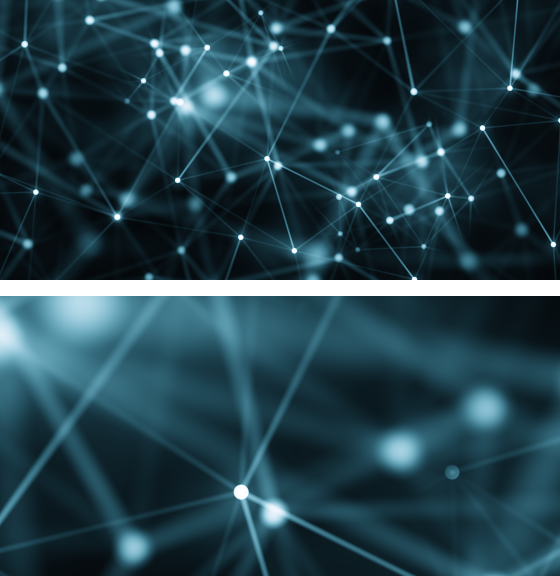
Top, the full canvas; bottom, a detail of the centre.
This background is drawn by a WebGL 1 fragment shader. Its source:

```glsl
precision highp float;
uniform vec2 u_resolution;

#define LINE_WIDTH 0.0055
#define DOT_RADIUS 0.0085
#define DOT_LIGHT 3.0
#define HAZE_LIGHT 0.30
#define BASE_LIGHT 0.03
#define NODE_SHARE 0.82
#define CLUSTER_A vec2(0.74, 0.78)
#define CLUSTER_B vec2(1.46, 0.33)
#define CLUSTER_SPREAD 0.10

vec3 hash3(vec2 p) {
  vec3 q = fract(p.xyx * vec3(0.1031, 0.1030, 0.0973));
  q += dot(q, q.yxz + 33.33);
  return fract((q.xxy + q.yzz) * q.zyx);
}

float cornerSlope(vec2 cell, vec2 corner, vec2 f) {
  return dot(hash3(cell + corner + 71.0).xy * 2.0 - 1.0, f - corner);
}

float gradientNoise(vec2 p) {
  vec2 i = floor(p), f = p - i;
  vec2 u = f * f * f * (f * (f * 6.0 - 15.0) + 10.0);
  float low = mix(cornerSlope(i, vec2(0, 0), f), cornerSlope(i, vec2(1, 0), f), u.x);
  float high = mix(cornerSlope(i, vec2(0, 1), f), cornerSlope(i, vec2(1, 1), f), u.x);
  return mix(low, high, u.y);
}

float fbm(vec2 p) {
  float sum = 0.0, amplitude = 1.0;
  for (int i = 0; i < 3; i++) {
    sum += amplitude * gradientNoise(p);
    p = p * 2.03 + 11.7;
    amplitude *= 0.5;
  }
  return sum;
}

vec2 rotate(vec2 p, float angle) {
  float c = cos(angle), s = sin(angle);
  return vec2(c * p.x - s * p.y, s * p.x + c * p.y);
}

// Elongated soft spot around a cluster centre
float spot(vec2 p, vec2 centre) {
  vec2 d = rotate(p - centre, -0.25) * vec2(0.8, 1.1);
  return exp(-dot(d, d) / CLUSTER_SPREAD);
}

// Node of a grid cell: position, blur radius, presence
vec4 node(vec2 id, float cell, vec2 blurRange, float seed) {
  vec3 h = hash3(id + seed * 17.0);
  float blur = mix(blurRange.x, blurRange.y, smoothstep(0.35, 1.0, h.z));
  return vec4((id + 0.1 + 0.8 * h.xy) * cell, blur, step(fract(h.z * 7.3), NODE_SHARE));
}

// Disc that spreads and dims as it leaves focus
float nodeLight(vec2 p, vec4 n, float pixel) {
  float dist = length(p - n.xy);
  float radius = DOT_RADIUS + 0.6 * n.z;
  float soft = max(pixel, 0.7 * n.z);
  float disc = 1.0 - smoothstep(radius - soft, radius + soft, dist);
  float glow = 0.06 * exp(-dist * dist / 0.0006);
  float focus = DOT_RADIUS / radius;
  return n.w * DOT_LIGHT * focus * focus * (disc + glow);
}

// Link whose width follows the blur of its two ends
float linkLight(vec2 p, vec4 a, vec4 b, float pixel) {
  vec2 along = b.xy - a.xy;
  float t = clamp(dot(p - a.xy, along) / max(dot(along, along), 1e-5), 0.0, 1.0);
  float dist = length(p - a.xy - along * t);
  float sharp = max(LINE_WIDTH, 1.5 * pixel);
  float width = sharp + mix(a.z, b.z, t);
  float ends = 2.0 * t - 1.0;
  float fade = 0.45 + 0.55 * ends * ends;
  return a.w * b.w * fade * pow(sharp / width, 0.6) * (1.0 - smoothstep(0.0, width, dist));
}

// Jittered grid of nodes, each linked to its neighbours
float network(vec2 p, float cell, vec2 blurRange, float seed) {
  float pixel = 1.0 / u_resolution.y;
  p = rotate(p, seed * 0.7) + seed * 3.1;
  vec2 home = floor(p / cell);
  float light = 0.0;
  for (int y = -1; y <= 1; y++) {
    for (int x = -1; x <= 1; x++) {
      vec2 id = home + vec2(x, y);
      vec4 a = node(id, cell, blurRange, seed);
      light += nodeLight(p, a, pixel);
      for (int k = 0; k < 4; k++) {
        vec2 offset = k < 3 ? vec2(k - 1, 1) : vec2(1, 0);
        vec4 b = node(id + offset, cell, blurRange, seed);
        float h = hash3(id * 3.0 + offset + seed * 29.0).x;
        light += mix(0.12, 1.0, h * h * h) * linkLight(p, a, b, pixel);
      }
    }
  }
  return light;
}

// Light to teal, bleaching to white
vec3 tone(float light) {
  vec3 absorb = vec3(0.31 + 0.15 * light, 0.95, 1.15);
  return vec3(0.008, 0.005, 0.012) + 1.0 - exp(-light * absorb);
}

void main() {
  vec2 p = gl_FragCoord.xy / u_resolution.y;
  float cluster = max(spot(p, CLUSTER_A), spot(p, CLUSTER_B));
  float density = clamp(0.12 + 0.25 * p.y + 0.7 * cluster + 0.8 * fbm(p * 2.6), 0.0, 1.0);

  // Haze, then layers from far to near
  float light = BASE_LIGHT + HAZE_LIGHT * density * density;
  float distant = 2.0 * network(p, 0.50, vec2(0.030, 0.060), 1.0);
  distant += 1.6 * network(p, 0.40, vec2(0.014, 0.035), 2.0);
  distant += 1.6 * network(p, 0.29, vec2(0.010, 0.028), 3.0);
  light += distant * (0.25 + 0.8 * density);
  light += 1.1 * network(p, 0.31, vec2(0.0, 0.018), 4.0);
  light += 1.2 * smoothstep(0.4, 0.9, cluster) * network(p, 0.16, vec2(0.0, 0.009), 5.0);

  gl_FragColor = vec4(tone(light), 1.0);
}
```
